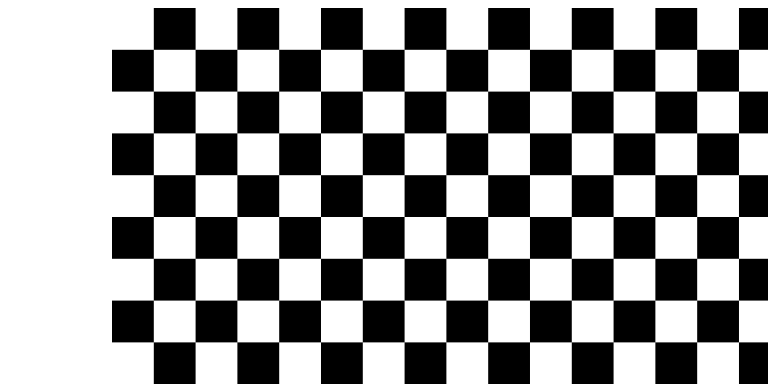
This pattern is drawn by a WebGL 1 fragment shader. Its source:

```glsl
precision highp float;

uniform vec2 u_resolution;

const float CELL = 0.10885;       // cell side, in canvas heights
const float LEFT_MARGIN = 0.29167;
const float TOP_MARGIN = 0.02083;
const vec3 PAPER = vec3(1.0);
const vec3 INK = vec3(0.0);

// Integral of a square wave that is +1 on even cells and -1 on odd ones
vec2 waveIntegral(vec2 p) {
  return 1.0 - abs(mod(p, 2.0) - 1.0);
}

// Square wave averaged over a pixel of the given width
vec2 filteredWave(vec2 p, float width) {
  return (waveIntegral(p + 0.5 * width) - waveIntegral(p - 0.5 * width)) / width;
}

// Ink coverage of a checkerboard whose first cell is empty
float checker(vec2 p, float width) {
  vec2 wave = filteredWave(p, width);
  return 0.5 - 0.5 * wave.x * wave.y;
}

// Coverage of the quadrant where both coordinates are positive
float quadrant(vec2 p, float width) {
  vec2 inside = clamp(p / width + 0.5, 0.0, 1.0);
  return inside.x * inside.y;
}

void main() {
  // Cell coordinates, counted right and down from the board corner
  vec2 uv = gl_FragCoord.xy / u_resolution.y;
  vec2 board = vec2(uv.x - LEFT_MARGIN, 1.0 - TOP_MARGIN - uv.y) / CELL;
  float pixel = 1.0 / (u_resolution.y * CELL);

  // Keep the filter inside the board so its outer edges stay clean
  vec2 samplePoint = max(board, vec2(0.5 * pixel));
  float ink = checker(samplePoint, pixel) * quadrant(board, pixel);

  gl_FragColor = vec4(mix(PAPER, INK, ink), 1.0);
}
```
